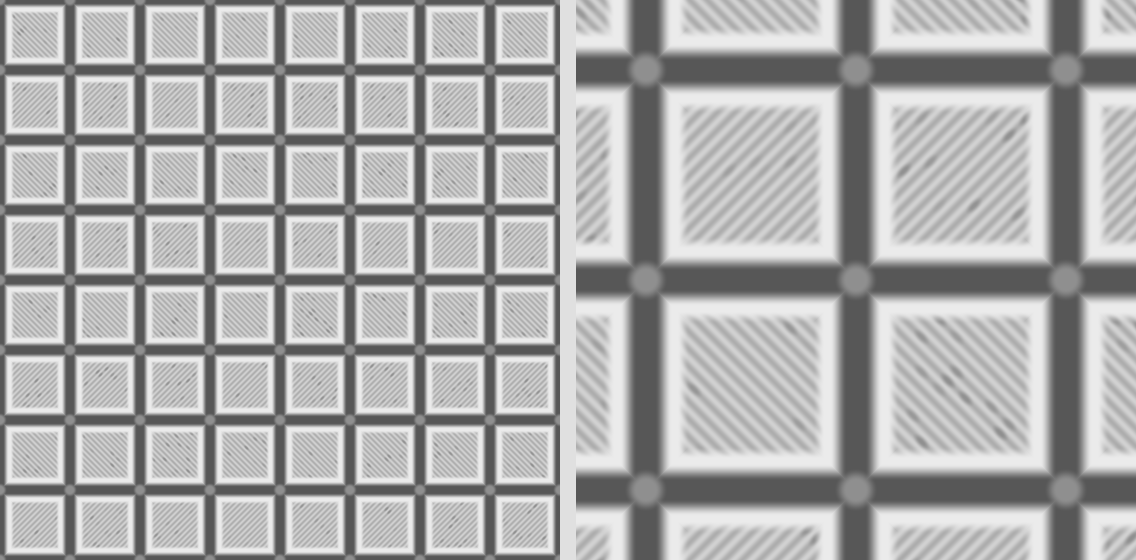
Left, the full canvas; right, a detail of the centre.
Write a WebGL 1 fragment shader that draws this pattern.

```glsl
precision highp float;

uniform vec2 u_resolution;

#define TILES 8.0          // tiles across and down
#define STRIPES 12.0       // hatch lines per tile width
#define GROOVE_GREY 0.34
#define KNOT_GREY 0.56
#define RIM_GREY 0.92
#define HATCH_DARK 0.68
#define HATCH_LIGHT 0.82
#define KNOT_RADIUS 0.085
#define RIM_START 0.083    // distances from the tile edge, in tiles
#define HATCH_START 0.178
#define SPECK_AMOUNT 0.12
#define SOFTNESS 0.04

float hash(vec2 p) {
  return fract(sin(dot(p, vec2(127.1, 311.7))) * 43758.5453);
}

// Diagonal lines with a few darker specks along them
float hatchGrey(vec2 local, vec2 tile) {
  float lean = mod(tile.y, 2.0) < 0.5 ? 1.0 : -1.0;
  vec2 p = local - 0.5;
  vec2 q = vec2(p.x - lean * p.y, p.x + lean * p.y) * STRIPES;
  q.y *= 0.5;

  float line = 0.5 - 0.5 * cos(6.2832 * q.x);
  float grey = mix(HATCH_LIGHT, HATCH_DARK, line);

  float chance = hash(floor(q) + tile * 17.0);
  vec2 offset = fract(q) - 0.5;
  float speck = 1.0 - smoothstep(0.1, 0.5, length(offset));
  return grey - SPECK_AMOUNT * speck * smoothstep(0.82, 1.0, chance);
}

void main() {
  vec2 grid = gl_FragCoord.xy / u_resolution * TILES;
  vec2 tile = floor(grid);
  vec2 local = fract(grid);

  // Distance to the nearest tile edges and corner
  vec2 inset = min(local, 1.0 - local);
  float edge = min(inset.x, inset.y);
  float corner = length(inset);

  // Dark grooves with a lighter knot at each crossing
  float knot = 1.0 - smoothstep(KNOT_RADIUS - SOFTNESS, KNOT_RADIUS + 0.5 * SOFTNESS, corner);
  float grey = mix(GROOVE_GREY, KNOT_GREY, knot);

  // Pale rim, then the hatched centre
  float rim = smoothstep(RIM_START - SOFTNESS, RIM_START + SOFTNESS, edge);
  grey = mix(grey, RIM_GREY, rim);
  float centre = smoothstep(HATCH_START - 0.7 * SOFTNESS, HATCH_START + 0.7 * SOFTNESS, edge);
  grey = mix(grey, hatchGrey(local, tile), centre);

  gl_FragColor = vec4(vec3(grey), 1.0);
}
```
